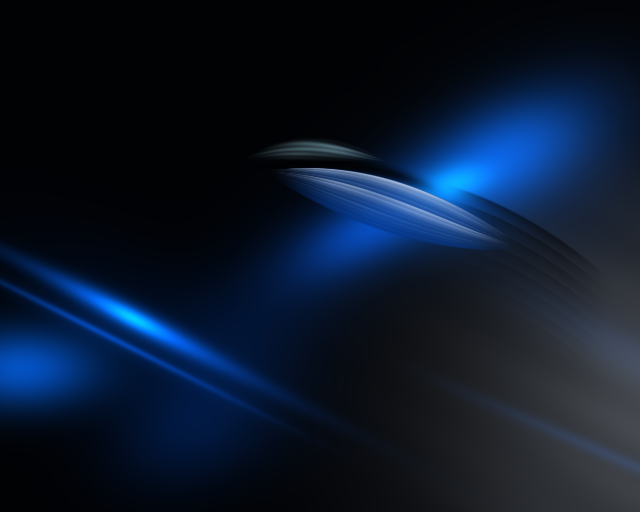
Give the GLSL for this background, as a Shadertoy shader.

```glsl
const vec2 CANVAS = vec2(1.25, 1.0);
const vec3 NIGHT = vec3(0.002, 0.006, 0.014);
const vec3 SLATE = vec3(0.27, 0.28, 0.295);
const vec3 AZURE = vec3(0.01, 0.31, 0.74);
const vec3 CYAN = vec3(0.0, 0.33, 0.34);
const vec3 COBALT = vec3(0.01, 0.20, 0.52);
const vec3 NAVY = vec3(0.0, 0.055, 0.15);
const vec3 PEARL = vec3(0.80, 0.86, 0.95);
const vec3 SAGE = vec3(0.30, 0.40, 0.43);
const vec3 HAZE = vec3(0.005, 0.045, 0.12);
const float STREAK_ANGLE = -0.475;
const float STRAND_COUNT = 12.0;
const float STRAND_BEND = 2.8;
const float GRAIN = 0.22;

float hash(float n) {
    return fract(sin(n * 91.73) * 4375.85);
}

vec2 gradientAt(vec2 cell) {
    float a = 6.2832 * hash(dot(cell, vec2(1.37, 7.91)));
    return vec2(cos(a), sin(a));
}

float gradientNoise(vec2 p) {
    vec2 i = floor(p), f = fract(p);
    vec2 w = f * f * f * (f * (f * 6.0 - 15.0) + 10.0);
    vec2 e = vec2(1.0, 0.0);
    float low = mix(dot(gradientAt(i), f), dot(gradientAt(i + e), f - e), w.x);
    float high = mix(dot(gradientAt(i + e.yx), f - e.yx),
                     dot(gradientAt(i + 1.0), f - 1.0), w.x);
    return mix(low, high, w.y);
}

vec2 turn(vec2 p, float angle) {
    float c = cos(angle), s = sin(angle);
    return vec2(c * p.x + s * p.y, c * p.y - s * p.x);
}

// Elliptical falloff, long axis along the angle
float glow(vec2 p, vec2 center, float angle, vec2 radii) {
    vec2 q = turn(p - center, angle) / radii;
    return exp(-dot(q, q));
}

// Rises between a and b, falls between c and d
float span(float x, float a, float b, float c, float d) {
    return smoothstep(a, b, x) * (1.0 - smoothstep(c, d, x));
}

vec3 backdrop(vec2 p) {
    vec2 along = turn(p, STREAK_ANGLE);
    float grain = 1.0 + GRAIN * gradientNoise(along * vec2(1.5, 11.0));
    vec3 col = NIGHT + SLATE * grain * glow(p, vec2(1.3, 0.18), 0.0, vec2(0.42));
    // Upper right light
    col += AZURE * glow(p, vec2(0.96, 0.68), 0.5, vec2(0.20, 0.095));
    col += CYAN * glow(p, vec2(0.885, 0.641), 0.25, vec2(0.065, 0.032));
    col += HAZE * glow(p, vec2(1.08, 0.67), 0.5, vec2(0.22, 0.18));
    // Light under the feather and its trail
    col += COBALT * glow(p, vec2(0.72, 0.555), 0.5, vec2(0.15, 0.062));
    col += NAVY * glow(p, vec2(0.56, 0.43), 0.7, vec2(0.23, 0.12));
    // Lower left pools
    col += AZURE * glow(p, vec2(0.04, 0.28), 0.0, vec2(0.15, 0.075));
    col += NAVY * 1.4 * glow(p, vec2(0.37, 0.16), 0.3, vec2(0.16, 0.11));
    col += NAVY * 0.7 * glow(p, vec2(0.30, 0.36), STREAK_ANGLE, vec2(0.30, 0.12));
    return col;
}

vec3 streaks(vec2 p) {
    vec2 heart = vec2(0.26, 0.378);
    vec3 col = AZURE * glow(p, heart, STREAK_ANGLE, vec2(0.15, 0.024));
    col += CYAN * glow(p, heart, STREAK_ANGLE, vec2(0.055, 0.013));
    col += COBALT * 0.55 * glow(p, heart, STREAK_ANGLE, vec2(0.36, 0.016));
    // Thin companion below
    float d = p.y - 0.45 + 0.505 * p.x;
    float fade = exp(-pow((p.x - 0.2) / 0.24, 2.0));
    col += COBALT * fade * (0.75 * exp(-pow(d / 0.007, 2.0)) + 0.25 * exp(-pow(d / 0.022, 2.0)));
    // Faint bands over the slate
    float band = (p.y - 0.324 + 0.435 * (p.x - 0.7)) / 0.014;
    col += HAZE * smoothstep(0.72, 1.2, p.x) * exp(-band * band);
    band = (p.y - 0.446 + 0.535 * (p.x - 0.977)) / 0.05;
    col += HAZE * 0.65 * smoothstep(0.85, 1.2, p.x) * exp(-band * band);
    return col;
}

vec3 feather(vec3 col, vec2 p) {
    float crest = 0.672 - 0.87 * pow(p.x - 0.6, 2.0);
    float keel = 0.511 + 0.71 * pow(0.98 - p.x, 2.0);
    // Dark folds to the right
    float lobe = 0.64 - (p.x - 0.88) * (0.3 + 0.9 * (p.x - 0.88));
    float depth = (lobe - p.y) / 0.085;
    float ridge = fract(depth * 3.0);
    float shade = smoothstep(0.0, 0.08, depth) * exp(-max(depth, 0.0) * 0.9);
    shade *= span(p.x, 0.86, 0.97, 1.08, 1.2);
    col *= 1.0 - shade * (0.25 + 0.4 * (1.0 - ridge) * smoothstep(0.0, 0.12, ridge));
    // Dark gap over the crest
    float gap = (p.y - crest - 0.012) / 0.013;
    col *= 1.0 - 0.75 * exp(-gap * gap) * span(p.x, 0.5, 0.6, 0.76, 0.88);
    // Lens of strands, sharp above and soft below
    float t = (p.y - keel) / max(crest - keel, 0.004);
    float inside = smoothstep(-0.02, 0.03, t) * (1.0 - smoothstep(0.98, 1.03, t));
    inside *= span(p.x, 0.52, 0.66, 0.86, 1.01);
    float s = t + STRAND_BEND * (p.x - 0.75) * t * (1.0 - t);
    col = mix(col, COBALT * (0.65 + 0.4 * p.x), inside * 0.65);
    for (float i = 1.0; i <= STRAND_COUNT; i++) {
        float c = i / STRAND_COUNT;
        float white = (0.5 + 0.5 * cos(18.0 * (c - 1.0))) * smoothstep(0.1, 0.7, c);
        float d = c + 0.02 * (hash(i) - 0.5) * (1.0 - c) - s;
        float body = smoothstep(-0.02, 0.02, d) * exp(-max(d, 0.0) / mix(0.04, 0.10, white));
        float flow = 0.85 + 0.5 * gradientNoise(vec2(p.x * 9.0, i * 3.7));
        col = mix(col, mix(AZURE, PEARL, 0.15 + 0.85 * white),
                  clamp(inside * body * flow * (0.2 + 0.7 * white), 0.0, 1.0));
    }
    // Pale wisp above
    float roof = 0.731 - 2.2 * pow(p.x - 0.61, 2.0);
    float w = (p.y - 0.683) / max(roof - 0.683, 0.004);
    float rib = 0.5 + 0.5 * gradientNoise(vec2(p.x * 5.0, w * 5.0 + p.x * 6.0)) * 2.0;
    float wisp = span(w, 0.0, 0.5, 0.65, 1.05) * span(p.x, 0.47, 0.6, 0.64, 0.77);
    return col + SAGE * wisp * clamp(rib, 0.0, 1.0) * 1.3;
}

void mainImage(out vec4 fragColor, in vec2 fragCoord) {
    vec2 p = fragCoord / iResolution.xy * CANVAS;
    vec3 col = feather(backdrop(p) + streaks(p), p);
    fragColor = vec4(clamp(col, 0.0, 1.0), 1.0);
}
```
